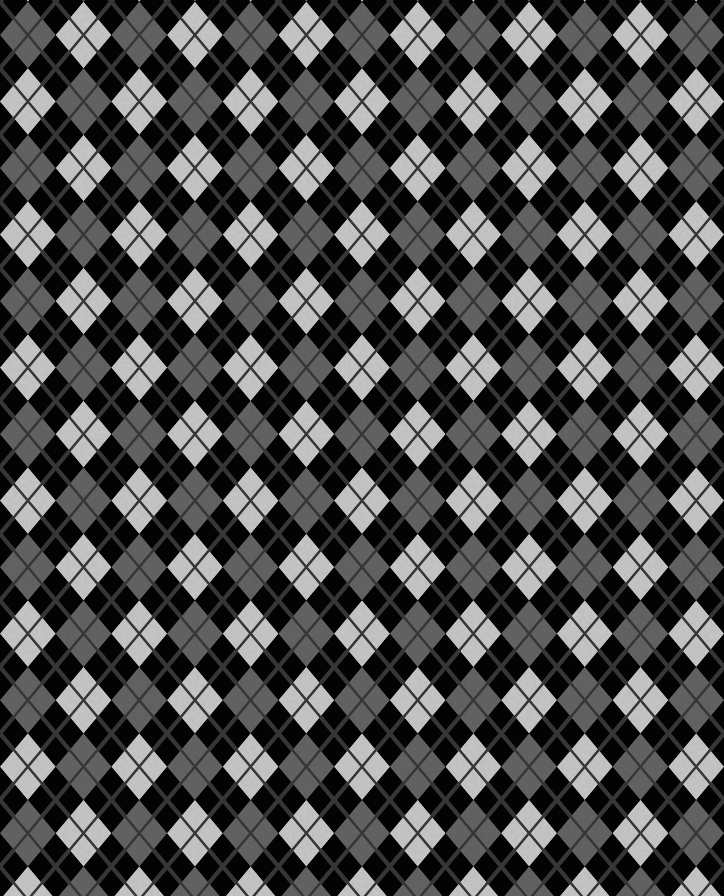
A Shadertoy shader for this pattern:

```glsl
// Greyscale argyle: touching diamonds in a checkered order under a diagonal line lattice.

const vec2  REPEATS     = vec2(13.0, 13.47);  // diamonds across and down
const float TOP_SHIFT   = 0.026;              // rows start slightly below the top edge
const vec3  GROUND      = vec3(0.01);
const vec3  DARK_GREY   = vec3(0.38);
const vec3  LIGHT_GREY  = vec3(0.76);
const vec3  LINE_GREY   = vec3(0.21);
const float LINE_GROUND = 0.050;              // half line width between diamonds, in cells
const float LINE_SHAPE  = 0.029;              // half line width over diamonds, in cells
const float GRAIN_SCALE = 16.0;               // grain features per cell
const float GRAIN_DEPTH = 0.035;

vec2 hashGradient(vec2 cell) {
    vec3 h = fract(cell.xyx * vec3(0.1031, 0.1030, 0.0973));
    h += dot(h, h.yzx + 33.33);
    float angle = 6.2832 * fract((h.x + h.y) * h.z);
    return vec2(cos(angle), sin(angle));
}

float gradientNoise(vec2 p) {
    vec2 i = floor(p), f = fract(p);
    vec2 w = f * f * f * (f * (f * 6.0 - 15.0) + 10.0);
    vec2 e = vec2(1.0, 0.0);
    float a = dot(hashGradient(i), f);
    float b = dot(hashGradient(i + e.xy), f - e.xy);
    float c = dot(hashGradient(i + e.yx), f - e.yx);
    float d = dot(hashGradient(i + e.xx), f - e.xx);
    return mix(mix(a, b, w.x), mix(c, d, w.x), w.y);
}

// Coverage of a shape whose signed distance is d, with an edge one pixel wide
float coverage(float d, float pixel) {
    return 1.0 - smoothstep(-0.5 * pixel, 0.5 * pixel, d);
}

void mainImage(out vec4 fragColor, in vec2 fragCoord) {
    vec2 uv = fragCoord / iResolution.xy;
    vec2 p = vec2(uv.x, 1.0 - uv.y) * REPEATS - vec2(0.0, TOP_SHIFT);
    float pixel = length(REPEATS / iResolution.xy);

    // Diamonds, light and dark in a checkerboard
    vec2 cell = floor(p);
    vec2 local = abs(fract(p) - 0.5);
    float diamond = coverage(local.x + local.y - 0.5, pixel);
    float isLight = mod(cell.x + cell.y, 2.0);
    vec3 fill = mix(DARK_GREY, LIGHT_GREY, isLight);
    fill *= 1.0 + GRAIN_DEPTH * gradientNoise(p * GRAIN_SCALE);
    vec3 color = mix(GROUND, fill, diamond);

    // Diagonals through every diamond centre, thinner over the diamonds
    vec2 diagonal = vec2(p.x + p.y, p.x - p.y);
    vec2 toLine = abs(diagonal - round(diagonal));
    float halfWidth = mix(LINE_GROUND, LINE_SHAPE, diamond);
    float line = coverage(min(toLine.x, toLine.y) - halfWidth, pixel);
    color = mix(color, LINE_GREY, line);

    fragColor = vec4(color, 1.0);
}
```
